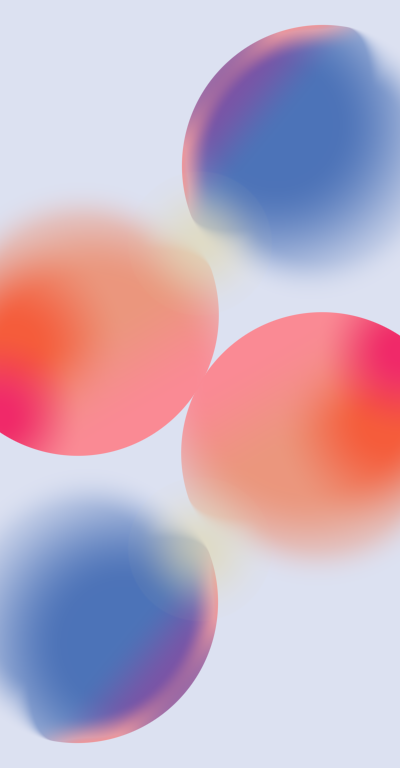
Give the GLSL for this background, as a Shadertoy shader.

```glsl
#define DISC_RADIUS 0.1845
#define COOL_CENTER vec2(0.160, 0.284)
#define WARM_CENTER vec2(-0.159, 0.090)
#define HALO_RADIUS 0.095
#define HALO_STRENGTH 0.55
#define SOFT_RIM 0.35

const vec3 PAPER  = vec3(0.863, 0.882, 0.945);
const vec3 BLUE   = vec3(0.30, 0.45, 0.72);
const vec3 PURPLE = vec3(0.48, 0.33, 0.65);
const vec3 BLUSH  = vec3(0.97, 0.58, 0.57);
const vec3 ORANGE = vec3(0.96, 0.36, 0.23);
const vec3 SALMON = vec3(0.92, 0.59, 0.49);
const vec3 PINK   = vec3(0.98, 0.54, 0.58);
const vec3 CRIMSON = vec3(0.94, 0.16, 0.41);
const vec3 YELLOW = vec3(0.88, 0.84, 0.66);

// Unit disc, crisp where it faces the axis and soft on the far side
float discCoverage(vec2 q, vec2 axis, float softEnd, float crispEnd, float pixel) {
    float len = length(q);
    float facing = dot(q / max(len, 0.001), axis);
    float width = mix(SOFT_RIM, pixel, smoothstep(softEnd, crispEnd, facing));
    return 1.0 - smoothstep(1.0 - width, 1.0, len);
}

// Blue disc: purple towards the axis, blush along the rim
vec4 coolDisc(vec2 q, float pixel) {
    vec2 axis = vec2(-0.77, 0.64);
    float along = dot(q, axis);
    float rim = smoothstep(0.80, 1.03, length(q)) * smoothstep(0.32, 0.68, along);
    rim *= 1.0 - 0.75 * smoothstep(0.80, 1.0, along);
    vec3 color = mix(BLUE, PURPLE, smoothstep(0.4, 0.85, along));
    color = mix(color, BLUSH, rim);
    float fade = 1.0 - smoothstep(0.4, 1.4, length(q - vec2(-0.33, 0.29)));
    fade = max(fade, rim);
    return vec4(color, fade * discCoverage(q, axis, 0.1, 0.5, pixel));
}

// Orange disc: crimson corner, pink lower rim, pale far side
vec4 warmDisc(vec2 q, float pixel) {
    vec2 axis = vec2(0.5, -0.87);
    float heat = length(q - vec2(-0.44, -0.21));
    vec3 color = mix(ORANGE, SALMON, smoothstep(0.1, 0.8, heat));
    color = mix(color, PINK, smoothstep(0.1, 0.85, dot(q, axis)));
    float corner = length(q - vec2(-0.56, -0.72));
    color = mix(color, CRIMSON, 1.0 - smoothstep(0.05, 0.62, corner));
    float fade = 1.0 - smoothstep(0.7, 1.5, length(q - vec2(0.1, -0.45)));
    return vec4(color, fade * discCoverage(q, axis, -0.3, 0.2, pixel));
}

// Faint yellow glow with a barely visible outline
float haloAmount(vec2 q) {
    float len = length(q);
    float glow = HALO_STRENGTH * (1.0 - smoothstep(0.0, 1.0, len));
    return glow + 0.04 * (1.0 - smoothstep(0.97, 1.0, len));
}

void mainImage(out vec4 fragColor, in vec2 fragCoord) {
    vec2 p = (fragCoord - 0.5 * iResolution.xy) / iResolution.y;
    float pixel = 1.5 / (DISC_RADIUS * iResolution.y);
    vec3 color = PAPER;

    // The lower half repeats the upper one, turned by half a circle
    for (int i = 0; i < 2; i++) {
        vec2 turned = i == 0 ? p : -p;
        vec4 cool = coolDisc((turned - COOL_CENTER) / DISC_RADIUS, pixel);
        vec4 warm = warmDisc((turned - WARM_CENTER) / DISC_RADIUS, pixel);
        color = mix(color, cool.rgb, cool.a);
        color = mix(color, warm.rgb, warm.a);

        float haloHeight = i == 0 ? 0.183 : 0.215;
        vec2 haloPoint = (turned - vec2(0.0, haloHeight)) / HALO_RADIUS;
        color = mix(color, YELLOW, haloAmount(haloPoint));
    }
    fragColor = vec4(color, 1.0);
}
```
